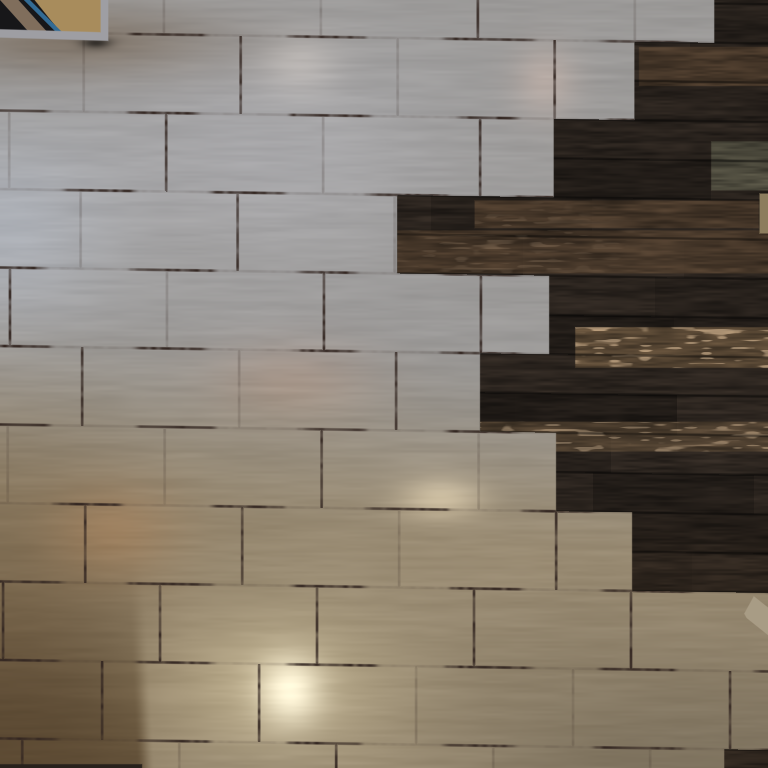
Reproduce this texture procedurally as a WebGL 2 fragment shader.

```glsl
#version 300 es
precision highp float;
uniform vec2 u_resolution;
out vec4 outColor;

#define ROW_HEIGHT 0.1022
#define TILE_WIDTH 0.2044
#define FIRST_ROW 0.0495
#define ROW_TILT 0.015
#define JOINT_HALF 0.0017
#define GRAIN 0.035
#define COOL_TILE vec3(0.605, 0.598, 0.592)
#define WARM_TILE vec3(0.595, 0.54, 0.445)
#define DARK_WOOD vec3(0.155, 0.13, 0.11)
#define BROWN_WOOD vec3(0.29, 0.225, 0.165)
#define JOINT_COLOR vec3(0.20, 0.15, 0.13)

// Per row: where the pale tiles end, first joint, bit mask of open joints
const float rowEnd[11] = float[](.930, .826, .721, .517, .715, .625, .724, .823, 2., 2., .943);
const float rowPhase[11] = float[](.009, .109, .012, .105, .013, .107, .010, .111, .004, .133, .029);
const int openJoints[11] = int[](8, 10, 10, 2, 13, 5, 4, 11, 31, 19, 5);

float hash(vec2 p) {
  p = fract(p * vec2(0.1031, 0.1137));
  p += dot(p, p.yx + 33.33);
  return fract((p.x + p.y) * p.x * 17.0);
}

float noise(vec2 p) {
  vec2 i = floor(p), f = fract(p);
  f = f * f * (3.0 - 2.0 * f);
  return mix(mix(hash(i), hash(i + vec2(1, 0)), f.x),
             mix(hash(i + vec2(0, 1)), hash(i + vec2(1, 1)), f.x), f.y);
}

float below(float d, float aa) { return 1.0 - smoothstep(-aa, aa, d); }

float box(vec2 p, vec2 lo, vec2 hi, float aa) {
  vec2 d = abs(p - 0.5 * (lo + hi)) - 0.5 * (hi - lo);
  return below(max(d.x, d.y), aa);
}

float glow(vec2 p, vec2 center, vec2 radius) {
  vec2 d = (p - center) / radius;
  return exp(-dot(d, d));
}

// Dark reclaimed planks, two per tile row
vec3 darkPlanks(vec2 p, float rowCoord, float aa) {
  float lane = floor(rowCoord * 2.0);
  float along = p.x / 0.21 + hash(vec2(lane, 7.0));
  float tone = hash(vec2(floor(along), lane + 3.0));
  float streak = noise(p * vec2(14, 190));
  float fine = noise(p * vec2(45, 400));
  vec3 c = DARK_WOOD * (0.78 + 0.4 * tone);
  c = mix(c, BROWN_WOOD * 0.75, 0.4 * smoothstep(0.62, 0.78, p.y));
  float brown = box(p, vec2(.832, .061), vec2(1.1, .112), aa);
  brown = max(brown, box(p, vec2(.618, .261), vec2(.988, .297), aa));
  brown = max(brown, box(p, vec2(.517, .300), vec2(1.1, .356), aa));
  float worn = box(p, vec2(.749, .426), vec2(1.1, .479), aa);
  worn = max(worn, 0.75 * box(p, vec2(.625, .549), vec2(1.1, .588), aa));
  c = mix(c, BROWN_WOOD, 0.8 * brown);
  c = mix(c, vec3(.36, .29, .21), 0.85 * worn);
  c = mix(c, vec3(.29, .28, .23), box(p, vec2(.926, .184), vec2(1.1, .248), aa));
  c *= 0.65 + 0.4 * streak + 0.3 * fine;
  float scratch = smoothstep(.62, .85, noise(p * vec2(50, 300) + 9.0));
  c += vec3(.30, .27, .23) * scratch * (worn + 0.35 * brown * glow(p, vec2(.66, .32), vec2(.13, .05)));
  float seam = abs(fract(rowCoord * 2.0 + 0.5) - 0.5) * ROW_HEIGHT * 0.5;
  c *= 1.0 - 0.4 * below(seam - 0.0015, aa);
  return mix(c, vec3(.55, .49, .37), box(p, vec2(.989, .252), vec2(1.1, .304), aa));
}

// Pale tile tint with room lighting
vec3 paleTiles(vec2 p, vec2 cell, float aa) {
  float warmth = smoothstep(0.42, 0.72, p.y + 0.08 * (0.5 - p.x));
  vec3 c = mix(COOL_TILE, WARM_TILE, warmth);
  c *= 0.985 + 0.03 * hash(cell + 5.0);
  c += GRAIN * (noise(p * vec2(9, 150)) - 0.5) + GRAIN * 0.6 * (noise(p * vec2(28, 330)) - 0.5);
  c *= 1.0 - 0.18 * smoothstep(.72, 1.05, p.y) * smoothstep(.42, .9, p.x);
  c *= mix(vec3(1), vec3(.80, .74, .66), 0.8 * glow(p, vec2(0, .80), vec2(.2, .23)));
  float shade = below(p.x - 0.18 - 0.05 * (p.y - 0.8), 0.012) * smoothstep(.70, 1.0, p.y);
  c *= mix(vec3(1), vec3(.66, .60, .52), shade);
  c *= mix(vec3(1), vec3(.80, .73, .65), 0.9 * glow(p, vec2(.10, .055), vec2(.19, .045)));
  c += vec3(.07, .09, .12) * glow(p, vec2(0, .30), vec2(.14, .13));
  c += vec3(.05, .055, .07) * glow(p, vec2(.34, .20), vec2(.26, .16));
  c += vec3(.10, .09, .08) * glow(p, vec2(.39, .085), vec2(.05, .04));
  c += vec3(.11, .07, .05) * glow(p, vec2(.71, .105), vec2(.04, .045));
  c += vec3(.05, .005, -.02) * glow(p, vec2(.38, .495), vec2(.10, .05));
  c += vec3(.06, .01, -.02) * glow(p, vec2(.15, .69), vec2(.08, .06));
  c += vec3(.20, .19, .16) * glow(p, vec2(.575, .648), vec2(.055, .026));
  c += vec3(.13, .13, .10) * glow(p, vec2(.36, .89), vec2(.15, .10));
  return c + vec3(.30, .32, .33) * glow(p, vec2(.378, .90), vec2(.042, .045));
}

void main() {
  vec2 p = gl_FragCoord.xy / u_resolution;
  p.y = 1.0 - p.y; // measured down from the top edge
  float aa = 0.9 / min(u_resolution.x, u_resolution.y);

  // Tile layout
  float rowCoord = (p.y - FIRST_ROW - ROW_TILT * (p.x - 0.52)) / ROW_HEIGHT + 1.0;
  int row = clamp(int(floor(rowCoord)), 0, 10);
  float line = floor(rowCoord + 0.5);
  float toLine = abs(rowCoord - line) * ROW_HEIGHT;
  int neighbor = clamp(row + (fract(rowCoord) < 0.5 ? -1 : 1), 0, 10);
  float column = (p.x - rowPhase[row]) / TILE_WIDTH;
  float joint = floor(column + 0.5);
  float toJoint = abs(column - joint) * TILE_WIDTH;
  float pale = mix(below(p.x - rowEnd[row], aa), below(p.x - rowEnd[neighbor], aa), 0.5 * below(toLine, aa));
  vec3 color = mix(darkPlanks(p, rowCoord, aa), paleTiles(p, vec2(floor(column), row), aa), pale);

  // Broken dark joints
  float swell = cos(6.2832 * (p.x - 0.02 - (line == 3.0 || line == 7.0 ? 0.1 : 0.0)) / TILE_WIDTH);
  float gapH = smoothstep(-0.2, 0.35, swell + 0.9 * (noise(vec2(p.x * 12.0, line * 7.0)) - 0.5));
  gapH = (0.16 + 0.84 * gapH) * (0.55 + 0.45 * noise(vec2(p.x * 160.0, line)));
  bool isOpen = joint >= 0.0 && joint < 5.0 && ((openJoints[row] >> int(joint)) & 1) == 1;
  float gapV = (isOpen ? 0.95 : 0.22) * (0.5 + 0.5 * noise(vec2(joint * 9.0, p.y * 150.0)));
  float gap = max(gapH * below(toLine - JOINT_HALF, aa), gapV * below(toJoint - JOINT_HALF, aa));
  color = mix(color, JOINT_COLOR, gap * pale);

  // Shelf corner at the top left
  float shelf = below(max(p.x - 0.141, p.y - 0.049 - 0.03 * p.x), aa);
  float shadow = glow(p, vec2(.125, .056), vec2(.02, .007));
  color *= 1.0 - 0.6 * shadow;
  vec3 shelfColor = mix(vec3(.09, .09, .10), vec3(.66, .55, .36), smoothstep(-aa, aa, p.x - 0.045 - 0.8 * p.y));
  shelfColor = mix(shelfColor, vec3(.50, .43, .36), below(abs(p.x - p.y * 0.9 - 0.012) - 0.012, aa));
  shelfColor = mix(shelfColor, vec3(.20, .42, .58), below(abs(p.x - p.y - 0.035) - 0.004, aa));
  shelfColor = mix(shelfColor, vec3(.62, .62, .64), smoothstep(-aa, aa, max(p.y - 0.038 - 0.03 * p.x, p.x - 0.131)));
  color = mix(color, shelfColor, shelf);

  // Pale corner at the right and dark strip at the bottom left
  float corner = below(max(0.969 - p.x + 0.55 * abs(p.y - 0.799), abs(p.y - 0.785 - 0.8 * (p.x - 0.97)) - 0.018), aa);
  color = mix(color, vec3(.66, .61, .52), corner);
  color = mix(color, DARK_WOOD, box(p, vec2(-.1, .995), vec2(.185, 1.1), aa));
  outColor = vec4(clamp(color, 0.0, 1.0), 1.0);
}
```
